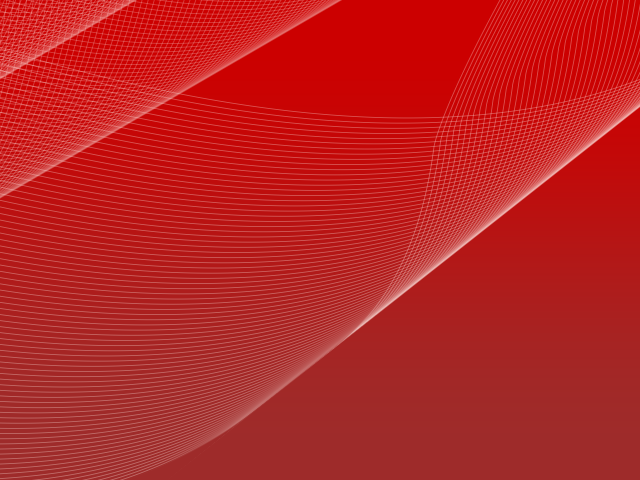
Give the GLSL for this background, as a WebGL 1 fragment shader.

```glsl
precision highp float;
// Red gradient crossed by folded veils of fine pale lines.

uniform vec2 u_resolution;

#define LINE_GAP 0.0174
#define LINE_WIDTH 0.0017
#define VEIL_OPACITY 0.36
#define CORNER_OPACITY 0.28
#define EDGE_OPACITY 0.75
#define EDGE_WIDTH 0.006
#define VEIL_LENGTH 1.332
#define TOP_RED vec3(0.80, 0.0, 0.0)
#define BOTTOM_RED vec3(0.62, 0.17, 0.165)
#define LINE_COLOR vec3(1.0, 0.91, 0.89)

// Coordinates along (x) and above (y) a straight fold edge.
vec2 foldSpace(vec2 p, vec2 origin, vec2 along) {
  vec2 q = p - origin;
  return vec2(dot(q, along), dot(q, vec2(-along.y, along.x)));
}

// Box-filtered coverage of the lines where t is a multiple of LINE_GAP.
// slope is the change of t with height above the fold.
float strands(float t, float slope, float pixel) {
  float gap = LINE_GAP / sqrt(1.0 + slope * slope);
  float dist = abs(fract(t / LINE_GAP + 0.5) - 0.5) * gap;
  float halfWidth = 0.5 * LINE_WIDTH;
  float near = max(dist - 0.5 * pixel, -halfWidth);
  float far = min(dist + 0.5 * pixel, halfWidth);
  float sharp = clamp((far - near) / pixel, 0.0, 1.0);
  float average = min(1.0, LINE_WIDTH / gap);
  return mix(average, sharp, smoothstep(1.2 * pixel, 2.4 * pixel, gap));
}

// Smooth start of a line set, half a gap before its first line.
float startMask(float t, float slope, float pixel) {
  float dist = (t + 0.5 * LINE_GAP) / sqrt(1.0 + slope * slope);
  return smoothstep(-pixel, pixel, dist);
}

// Lays one set of lines over those already drawn.
float layer(float below, float alpha) {
  return 1.0 - (1.0 - below) * (1.0 - alpha);
}

// Large veil: one curve swept along the fold, with a flat and a rising branch.
float largeVeil(float ink, vec2 p, float pixel) {
  vec2 f = foldSpace(p, vec2(1.3333, 0.7778), vec2(0.785, 0.6195));
  float h = max(f.y, 0.00002);
  float root = sqrt(h);
  float inside = smoothstep(-pixel, pixel, f.y);

  float flatT = f.x + 1.003 + 1.346 * root;
  float flatSlope = 0.673 / root;
  float flatMask = inside * startMask(flatT, flatSlope, pixel) * step(flatT, VEIL_LENGTH);
  ink = layer(ink, VEIL_OPACITY * flatMask * strands(flatT, flatSlope, pixel));

  float bend = max(h - 0.2, 0.0);
  float riseT = f.x + 0.799 - 0.917 * root - 2.64 * pow(bend, 1.5);
  float riseSlope = 0.458 / root + 3.96 * sqrt(bend);
  float riseMask = inside * startMask(riseT, riseSlope, pixel);
  float opacity = mix(VEIL_OPACITY, EDGE_OPACITY, exp(-h / EDGE_WIDTH));
  return layer(ink, opacity * riseMask * strands(riseT, riseSlope, pixel));
}

// Corner veil: two crossing branches spreading from a fold at a given height.
float cornerVeil(float ink, vec2 p, float height, float pixel) {
  vec2 f = foldSpace(p, vec2(0.0, height), vec2(0.865, 0.502));
  float root = sqrt(max(f.y, 0.00002));
  float alpha = CORNER_OPACITY * smoothstep(-pixel, pixel, f.y);
  ink = layer(ink, alpha * strands(f.x + 1.1 * root, 0.55 / root, pixel));
  return layer(ink, alpha * strands(f.x - 0.9 * root, 0.45 / root, pixel));
}

void main() {
  vec2 p = gl_FragCoord.xy / u_resolution * vec2(4.0 / 3.0, 1.0);
  float pixel = 1.0 / u_resolution.y;

  // Backdrop
  vec3 color = mix(BOTTOM_RED, TOP_RED, smoothstep(0.05, 0.93, p.y));

  // Veils
  float ink = largeVeil(0.0, p, pixel);
  ink = cornerVeil(ink, p, 0.587, pixel);
  ink = cornerVeil(ink, p, 0.835, pixel);

  gl_FragColor = vec4(mix(color, LINE_COLOR, ink), 1.0);
}
```
